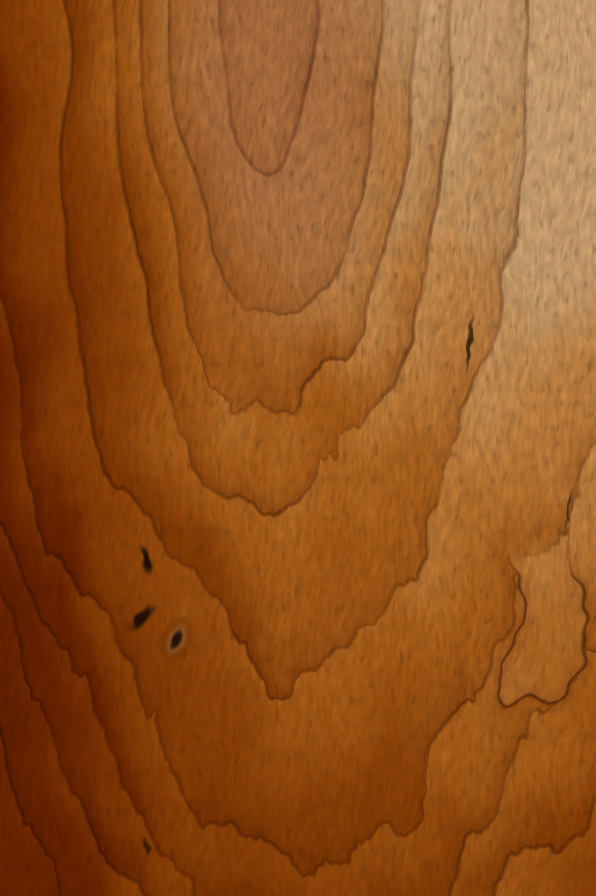
This texture is drawn by a Shadertoy shader. Its source:

```glsl
// Varnished cherry wood: nested cathedral grain, fine fibres, small knots and a soft sheen.

const vec3 UMBER = vec3(0.40, 0.13, 0.00);
const vec3 RUSSET = vec3(0.52, 0.235, 0.02);
const vec3 AMBER = vec3(0.63, 0.345, 0.09);
const vec3 HONEY = vec3(0.71, 0.465, 0.22);
const vec3 SHEEN = vec3(0.75, 0.59, 0.41);
const vec3 HEARTWOOD = vec3(0.63, 0.40, 0.235);
const vec3 KNOT_DARK = vec3(0.09, 0.04, 0.02);

vec2 hashGradient(vec2 cell) {
    vec3 h = fract(cell.xyx * vec3(0.1031, 0.1030, 0.0973));
    h += dot(h, h.yzx + 33.33);
    return 2.0 * fract((h.xx + h.yz) * h.zy) - 1.0;
}

float gradientNoise(vec2 p) {
    vec2 i = floor(p), f = fract(p);
    vec2 u = f * f * f * (f * (f * 6.0 - 15.0) + 10.0);
    vec2 e = vec2(0.0, 1.0);
    float low = mix(dot(hashGradient(i), f),
                    dot(hashGradient(i + e.yx), f - e.yx), u.x);
    float high = mix(dot(hashGradient(i + e.xy), f - e.xy),
                     dot(hashGradient(i + e.yy), f - e.yy), u.x);
    return mix(low, high, u.y);
}

float fbm(vec2 p, int octaves) {
    float sum = 0.0, amp = 1.0;
    for (int i = 0; i < octaves; i++) {
        sum += amp * gradientNoise(p);
        p = p * 2.03 + 17.3;
        amp *= 0.5;
    }
    return sum;
}

// Growth field: long cups opening upward, flattening out at the right.
float growthField(vec2 p) {
    vec2 q = p + 0.05 * vec2(fbm(p * vec2(4.5, 3.0), 2), fbm(p * 5.0 + 40.0, 2));
    float dx = q.x - 0.306 - 0.05 * q.y * q.y;
    dx -= 0.6 * max(dx - 0.23, 0.0);
    float cups = length(vec2(dx / 0.34, q.y));
    float ragged = fbm(p * vec2(15.0, 7.0) + 9.0, 4);
    return cups + mix(0.012, 0.06, smoothstep(0.05, 0.6, p.y)) * ragged;
}

// Signed distance to a blunt finger of pale wood, negative inside.
float fingerDistance(vec2 p, vec2 centre, vec2 halfSize) {
    vec2 d = p - centre;
    d.x += 0.25 * d.y * d.y / halfSize.y + 0.03 * fbm(p * vec2(9.0, 14.0), 3);
    d.y += 0.03 * gradientNoise(p * vec2(28.0, 5.0));
    vec2 b = abs(d) - halfSize + 0.012;
    return length(max(b, 0.0)) + min(max(b.x, b.y), 0.0) - 0.012;
}

// Light falls off from the upper right corner to the lower left.
float sheenLevel(vec2 uv) {
    float top = 0.17 + 1.6 * uv.x - 0.58 * uv.x * uv.x;
    return top - uv.y * (0.23 + 0.66 * uv.x);
}

vec3 woodTone(float t) {
    vec3 c = mix(UMBER, RUSSET, smoothstep(0.0, 0.27, t));
    c = mix(c, AMBER, smoothstep(0.25, 0.52, t));
    c = mix(c, HONEY, smoothstep(0.5, 0.76, t));
    return mix(c, SHEEN, smoothstep(0.7, 1.02, t));
}

// Soft dark fleck, one inside the given radii.
float fleck(vec2 p, vec2 centre, vec2 radii, float lean) {
    vec2 d = p - centre;
    d.x += lean * d.y + 0.008 * gradientNoise(p * 70.0);
    return smoothstep(1.35, 0.45, length(d / radii));
}

void mainImage(out vec4 fragColor, in vec2 fragCoord) {
    vec2 uv = fragCoord / iResolution.xy;
    uv.y = 1.0 - uv.y;
    vec2 p = vec2(uv.x * iResolution.x / iResolution.y, uv.y);

    // Growth lines: distances to the next and the previous edge
    float field = growthField(p);
    float ring = field * 6.6 - 0.35 * sin(field * 9.5 - 1.1);
    float slope = max(length(vec2(dFdx(ring), dFdy(ring))) * iResolution.y, 1.5);
    float inside = (1.0 - fract(ring)) / slope;
    float edge = min(inside, fract(ring) / slope);
    float finger = fingerDistance(p, vec2(0.617, 0.69), vec2(0.036, 0.095));
    float fingerMask = smoothstep(0.002, -0.002, finger) * smoothstep(0.59, 0.65, p.y);

    // Base tone with cloudy figure, darkening toward each edge
    float cloud = fbm(p * vec2(8.0, 5.0) + 70.0, 4);
    float late = (fract(ring) - 0.45) * smoothstep(0.0, 0.003, edge);
    float light = sheenLevel(uv) + 0.17 * cloud - 0.13 * late * (1.0 - fingerMask);
    vec3 color = woodTone(light + 0.10 * fingerMask);
    color = mix(color, HEARTWOOD, 0.8 * smoothstep(0.5, 0.2, field) * smoothstep(0.2, 0.5, light));

    // Crisp lines with a soft shade on the inner side
    float strength = clamp(0.75 + 1.1 * gradientNoise(p * 9.0 + floor(ring) * 5.7), 0.2, 1.2);
    float line = smoothstep(0.0036, 0.0004, edge);
    float shade = exp(-inside / 0.018) * smoothstep(0.0, 0.002, inside);
    float mark = (0.36 * line + 0.17 * shade) * strength * (1.0 - fingerMask);
    float rim = smoothstep(0.0036, 0.0004, abs(finger)) + 0.5 * exp(-abs(finger) / 0.01);
    mark = max(mark, 0.36 * rim * smoothstep(0.60, 0.66, p.y));
    color *= 1.0 - vec3(0.75, 0.92, 1.0) * mark;

    // Fine upright fibres and short pores
    vec2 leaning = p + vec2(0.08 * p.y + 0.015 * cloud, 0.0);
    float fibre = fbm(leaning * vec2(165.0, 48.0), 2);
    float pores = smoothstep(0.12, 0.5, gradientNoise(leaning * vec2(210.0, 70.0) + 5.0));
    float clarity = mix(0.65, 1.1, smoothstep(0.1, 0.8, light));
    color *= 1.0 + clarity * (0.16 * fibre - 0.11 * pores);

    // Knots and slits
    vec2 eye = vec2(0.197, 0.714);
    color = mix(color, RUSSET * 0.75, 0.6 * fleck(p, eye, vec2(0.018, 0.024), 0.3));
    color = mix(color, HONEY, 0.5 * fleck(p, eye, vec2(0.011, 0.017), 0.3));
    float dark = fleck(p, eye, vec2(0.006, 0.011), 0.3);
    dark = max(dark, fleck(p, vec2(0.158, 0.690), vec2(0.009, 0.013), 0.7));
    dark = max(dark, fleck(p, vec2(0.163, 0.625), vec2(0.005, 0.015), -0.2));
    dark = max(dark, 0.7 * fleck(p, vec2(0.164, 0.945), vec2(0.004, 0.010), 0.0));
    dark = max(dark, 0.8 * fleck(p, vec2(0.524, 0.383), vec2(0.003, 0.030), 0.12));
    dark = max(dark, 0.6 * fleck(p, vec2(0.636, 0.565), vec2(0.002, 0.018), 0.0));
    color = mix(color, KNOT_DARK, 0.9 * dark);

    fragColor = vec4(clamp(color, 0.0, 1.0), 1.0);
}
```
